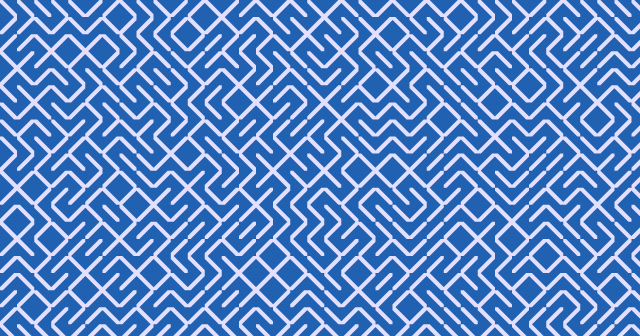
Give the GLSL for this pattern, as a WebGL 2 fragment shader.

```glsl
#version 300 es
precision highp float;

// Diagonal maze: a square grid where every cell holds one of its two diagonals,
// picked by a hash. Strokes are cut at the cell sides, which gives blunt corners
// and pinched joints; a grid of samples per pixel smooths all edges.

uniform vec2 u_resolution;
out vec4 fragColor;

const vec3 GROUND_BLUE = vec3(0.13, 0.38, 0.70);
const vec3 STROKE_LILAC = vec3(0.885, 0.875, 1.0);
const float CELLS_ACROSS = 37.5;
const float HALF_STROKE = 0.122;   // in cells
const int SAMPLES = 4;             // per pixel side

// Sine-free hash of a cell index to 0..1
float hash(vec2 cell) {
    vec3 q = fract(cell.xyx * vec3(0.1031, 0.1030, 0.0973));
    q += dot(q, q.yzx + 33.33);
    return fract((q.x + q.y) * q.z);
}

// Distance from a point in the unit cell to its rising or falling diagonal
float diagonalDistance(vec2 local, bool rising) {
    float offset = rising ? local.x - local.y : local.x + local.y - 1.0;
    return abs(offset) * inversesqrt(2.0);
}

// 1 inside a stroke of the maze, 0 outside
float mazeStroke(vec2 p, float halfWidth) {
    bool rising = hash(floor(p)) < 0.5;
    return step(diagonalDistance(fract(p), rising), halfWidth);
}

// Share of a pixel-sized square covered by strokes
float mazeCoverage(vec2 center, float pixelSize, float halfWidth) {
    float sum = 0.0;
    for (int j = 0; j < SAMPLES; j++) {
        for (int i = 0; i < SAMPLES; i++) {
            vec2 jitter = (vec2(i, j) + 0.5) / float(SAMPLES) - 0.5;
            sum += mazeStroke(center + jitter * pixelSize, halfWidth);
        }
    }
    return sum / float(SAMPLES * SAMPLES);
}

void main() {
    // Cell coordinates, rows counted down from the top edge
    float pixelSize = CELLS_ACROSS / u_resolution.x;
    vec2 fromTop = vec2(gl_FragCoord.x, u_resolution.y - gl_FragCoord.y);
    float coverage = mazeCoverage(fromTop * pixelSize, pixelSize, HALF_STROKE);

    fragColor = vec4(mix(GROUND_BLUE, STROKE_LILAC, coverage), 1.0);
}
```
